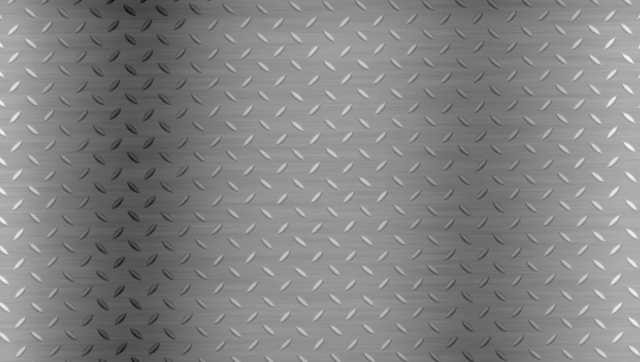
A WebGL 1 fragment shader for this texture:

```glsl
precision highp float;
// Brushed steel tread plate: raised lens-shaped studs in alternating diagonals under banded light.

uniform vec2 u_resolution;

const vec2 PITCH = vec2(0.0915, 0.0811);   // stud spacing, in canvas heights
const vec2 ANCHOR = vec2(0.6394, 0.6509);  // centre of one falling stud
const float PLATE_TILT = 0.023;
const vec2 STUD_HALF = vec2(0.0185, 0.0050);
const float STUD_ROUND = 0.0019;

float hash(vec2 p) {
  vec3 q = fract(vec3(p.xyx) * 0.1031);
  q += dot(q, q.yzx + 33.33);
  return fract((q.x + q.y) * q.z);
}

float noise(vec2 p) {
  vec2 i = floor(p);
  vec2 f = fract(p);
  f = f * f * (3.0 - 2.0 * f);
  float low = mix(hash(i), hash(i + vec2(1.0, 0.0)), f.x);
  float high = mix(hash(i + vec2(0.0, 1.0)), hash(i + 1.0), f.x);
  return mix(low, high, f.y);
}

vec2 rotate(vec2 p, float angle) {
  float c = cos(angle);
  float s = sin(angle);
  return vec2(c * p.x + s * p.y, c * p.y - s * p.x);
}

float band(float x, float centre, float width) {
  float t = (x - centre) / width;
  return exp(-t * t);
}

// Rounded lens: the overlap of two discs, lying along x
float lens(vec2 p, vec2 halfSize, float rounding) {
  float radius = dot(halfSize, halfSize) / (2.0 * halfSize.y);
  vec2 q = vec2(p.x, abs(p.y) + radius - halfSize.y);
  return length(q) - radius - rounding;
}

// Broad reflections: two dark valleys between bright bands
float plateLight(vec2 uv) {
  float light = 0.578;
  light -= 0.235 * band(uv.x, 0.200 + 0.015 * uv.y, 0.120);
  light -= mix(0.165, 0.115, uv.y) * band(uv.x, 0.745, 0.105);
  light += 0.095 * band(uv.x, 0.0, 0.060);
  light += 0.095 * band(uv.x, 1.0, 0.085);
  light += 0.025 * band(uv.x, 0.53, 0.10) * uv.y;
  light -= 0.060 * smoothstep(0.90, 1.0, uv.y);
  light -= 0.020 * smoothstep(0.15, 0.0, uv.y);
  return light;
}

// Horizontal scratches at three scales, centred on zero
float brushing(vec2 p) {
  float streaks = noise(p * vec2(5.0, 90.0)) - 0.5;
  streaks += 0.9 * (noise(p * vec2(9.0, 210.0) + 17.0) - 0.5);
  streaks += 0.5 * (noise(p * vec2(40.0, 290.0) + 41.0) - 0.5);
  return streaks;
}

// Lays one family of studs, all at the same angle, over the plate shade
float addStuds(float shade, float light, vec2 p, vec2 shift, float angle, float pixel) {
  vec2 grid = p / PITCH + 0.5 - shift;
  vec2 cell = floor(grid);
  vec2 key = cell + shift * 37.0 + 80.0;
  vec2 jitter = vec2(hash(key), hash(key + 11.3)) - 0.5;
  float wear = hash(key + 23.7) - 0.5;

  vec2 q = (fract(grid) - 0.5) * PITCH - jitter * vec2(0.003, 0.007);
  q = rotate(q, angle + wear * 0.10);
  float soft = pixel + 0.0007;
  float dist = lens(q, STUD_HALF, STUD_ROUND);
  float cover = smoothstep(soft, -soft, dist);
  float side = q.y / (STUD_HALF.y + STUD_ROUND);

  // Contact shadow below the stud
  float below = lens(q + vec2(0.0, 0.0016), STUD_HALF, STUD_ROUND);
  shade -= 0.13 * smoothstep(0.0025, -0.0015, below);

  // The polished face exaggerates the surrounding reflection
  float face = light + 0.95 * (light - 0.46) + 0.05 * wear;
  face += 0.085 * band(side, 0.20, 0.38);
  face -= 0.15 * smoothstep(-0.25, -0.95, side);
  face -= 0.05 * smoothstep(0.65, 1.0, side);
  face -= 0.05 * smoothstep(0.010, 0.020, abs(q.x));
  return mix(shade, face, cover);
}

void main() {
  vec2 uv = gl_FragCoord.xy / u_resolution;
  vec2 p = gl_FragCoord.xy / u_resolution.y;
  float pixel = 1.0 / u_resolution.y;

  float light = plateLight(uv);
  float shade = light + 0.036 * brushing(p);

  // Falling and rising studs interleave by half a pitch
  vec2 plate = rotate(p - ANCHOR, PLATE_TILT);
  shade = addStuds(shade, light, plate, vec2(0.0), -0.74, pixel);
  shade = addStuds(shade, light, plate, vec2(0.5), 0.79, pixel);

  gl_FragColor = vec4(vec3(clamp(shade, 0.0, 1.0)), 1.0);
}
```
